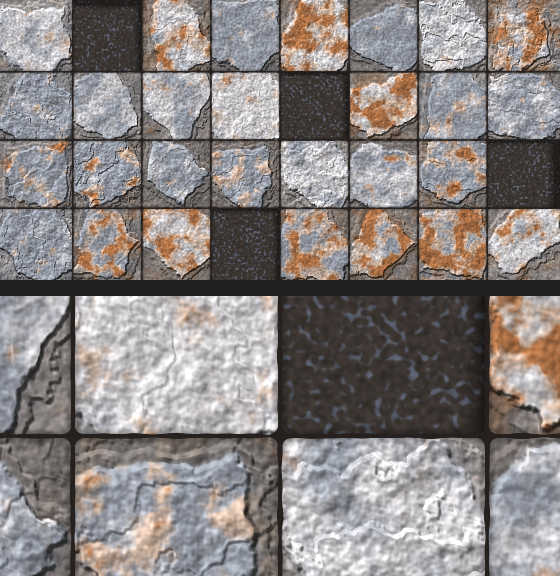
Top: the whole. Bottom: its middle third, enlarged.
A Shadertoy shader for this texture:

```glsl
// Split-stone mosaic: an 8 by 4 grid of rough slate tiles with dark recessed ones.
// Each stone is a broken slab over stepped strata, lit as a height field from the
// upper left, then stained with grey, tan and rust layers of gradient noise.

const vec2 GRID = vec2(8.0, 4.0);
const vec2 GRID_SCALE = vec2(8.11, 4.107);  // border tiles are slightly larger
const float JOINT = 0.011;                  // half width, in tiles
const float CORNER = 0.05;
const float RELIEF = 0.42;
const float GRAIN = 0.17;
const vec2 LIGHT_DIR = vec2(-0.6, 0.8);
const float LIGHT_STEP = 0.018;
const float TAU = 6.2832;

const vec3 PALE = vec3(0.79, 0.78, 0.79);
const vec3 SLATE = vec3(0.56, 0.58, 0.62);
const vec3 TAN = vec3(0.78, 0.67, 0.59);
const vec3 RUST = vec3(0.64, 0.40, 0.23);
const vec3 UMBER = vec3(0.42, 0.39, 0.37);
const vec3 RECESS = vec3(0.23, 0.205, 0.19);
const vec3 BLUE_FLECK = vec3(0.38, 0.42, 0.50);
const vec3 JOINT_COLOR = vec3(0.15, 0.13, 0.12);

vec2 hash2(vec2 p) {
    vec3 a = fract(p.xyx * vec3(0.1031, 0.1030, 0.0973));
    a += dot(a, a.yzx + 33.33);
    return fract((a.xx + a.yz) * a.zy);
}

float cornerSlope(vec2 cell, vec2 f, vec2 corner) {
    float angle = TAU * hash2(cell + corner).x;
    return dot(vec2(cos(angle), sin(angle)), f - corner);
}

float gradientNoise(vec2 p) {
    vec2 c = floor(p), f = p - c;
    vec2 u = f * f * f * (f * (f * 6.0 - 15.0) + 10.0);
    float low = mix(cornerSlope(c, f, vec2(0, 0)), cornerSlope(c, f, vec2(1, 0)), u.x);
    float high = mix(cornerSlope(c, f, vec2(0, 1)), cornerSlope(c, f, vec2(1, 1)), u.x);
    return 1.5 * mix(low, high, u.y);
}

float fbm(vec2 p) {
    float sum = 0.0, amp = 0.5;
    for (int i = 0; i < 5; i++) {
        sum += amp * gradientNoise(p);
        p = mat2(1.6, 1.2, -1.2, 1.6) * p + 17.3;
        amp *= 0.55;
    }
    return sum;
}

// x: height, y: signed distance to the slab's broken outline
vec2 stone(vec2 q, vec2 seed, vec2 traits) {
    float rough = fbm(q * 3.0 + seed);
    vec2 w = q + 0.12 * vec2(rough, fbm(q * 3.5 + seed + 19.0));

    // Irregular five-sided slab
    float slab = -1.0;
    for (int k = 0; k < 5; k++) {
        vec2 r = hash2(seed + float(k) * 7.0);
        float angle = (float(k) + 0.7 * r.x) * TAU / 5.0;
        slab = max(slab, dot(w, vec2(cos(angle), sin(angle))) - mix(0.31, 0.62, r.y));
    }

    // Slanted strata that rise slowly and break off sharply
    float tilt = TAU * traits.x;
    float layer = fract(dot(w, vec2(cos(tilt), sin(tilt))) * 2.6 + 0.9 * rough + traits.y);
    float ledge = layer * (1.0 - smoothstep(0.87, 1.0, layer));

    float height = 0.06 * rough + 0.045 * traits.y * ledge;
    height -= 0.055 * smoothstep(-0.012, 0.025, slab);
    height -= 0.045 * smoothstep(0.07, 0.11, slab + 0.08 * rough);
    return vec2(height, slab);
}

vec3 stoneColor(vec2 q, vec2 seed, vec2 id) {
    vec2 traits = hash2(id + 41.0), tint = hash2(id + 83.0);
    vec2 surface = stone(q, seed, traits);
    float lit = stone(q + LIGHT_DIR * LIGHT_STEP, seed, traits).x;
    float slope = (surface.x - lit) / LIGHT_STEP;

    // Mineral stains, weighted differently in each tile
    float cloud = fbm(q * 2.4 + seed + 31.0);
    float stain = fbm(q * 3.2 + seed + 57.0);
    vec3 color = mix(SLATE, PALE, smoothstep(-0.25, 0.3, cloud + 0.9 * (tint.x - 0.4)));
    color = mix(color, TAN, 0.85 * smoothstep(-0.05, 0.2, stain + 0.7 * (tint.y - 0.6)));
    color = mix(color, RUST, 0.9 * smoothstep(0.12, 0.34, stain - 0.3 * cloud + 0.7 * (tint.y - 0.7)));

    // Exposed lower layer and the crevice around the slab
    float lower = smoothstep(-0.01, 0.05, surface.y);
    color = mix(color, UMBER, lower * (0.45 + 0.4 * traits.x));
    float crevice = 1.0 - smoothstep(0.0, 0.022, abs(surface.y - 0.012));
    color *= 1.0 - 0.5 * crevice * smoothstep(-0.2, 0.25, cloud - 0.5 * q.y);
    return color * (1.0 + RELIEF * clamp(slope, -1.4, 0.6));
}

vec3 recessColor(vec2 q, vec2 seed) {
    float fleck = gradientNoise(q * 24.0 + seed) + 0.6 * fbm(q * 4.0 + seed);
    vec3 color = mix(RECESS, BLUE_FLECK, 0.75 * smoothstep(0.1, 0.75, fleck));
    // Shadow cast by the taller neighbours above and to the right
    float shadow = smoothstep(0.0, 0.14, 0.5 - q.x) * smoothstep(0.0, 0.10, 0.5 - q.y);
    return color * mix(0.55, 1.0, shadow);
}

void mainImage(out vec4 fragColor, in vec2 fragCoord) {
    vec2 g = (fragCoord / iResolution.xy - 0.5) * GRID_SCALE + 0.5 * GRID;
    vec2 id = clamp(floor(g), vec2(0.0), GRID - 1.0);
    vec2 q = g - id - 0.5;
    vec2 seed = 100.0 * hash2(id + 5.0);
    float pixel = GRID_SCALE.y / iResolution.y;

    // One recessed tile per row, three columns further on each time
    float recessColumn = mod(3.0 * (GRID.y - 1.0 - id.y), 7.0) + 1.0;
    bool recessed = abs(id.x - recessColumn) < 0.5;
    vec3 color = recessed ? recessColor(q, seed) : stoneColor(q, seed, id);
    color *= 1.0 + GRAIN * (gradientNoise(g * 29.0) + 0.7 * gradientNoise(g * 17.0 + 60.0));

    // Joints with worn, rounded tile corners
    vec2 toLine = abs(g - clamp(round(g), vec2(1.0), GRID - 1.0));
    float edge = CORNER - length(max(CORNER - toLine, 0.0));
    edge += 0.006 * gradientNoise(g * 9.0);
    color *= mix(0.78, 1.0, smoothstep(JOINT, CORNER, edge));
    color = mix(JOINT_COLOR, color, smoothstep(JOINT - 0.5 * pixel, JOINT + 0.5 * pixel, edge));

    fragColor = vec4(clamp(color, 0.0, 1.0), 1.0);
}
```
